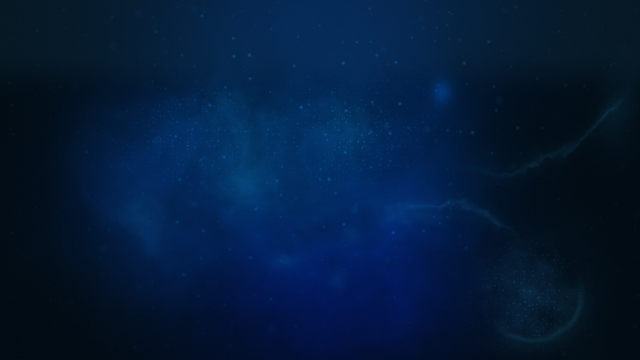
Write a WebGL 1 fragment shader that draws this background.

```glsl
precision highp float;
// Deep blue nebula fading into a dark teal surround, with a paler band on top.
// Soft elliptical glows are bent by gradient noise, then overlaid with smoky
// filaments, fine dust and scattered stars placed on hashed grids.

uniform vec2 u_resolution;

vec2 hash2(vec2 p) {
  p = vec2(dot(p, vec2(127.1, 311.7)), dot(p, vec2(269.5, 183.3)));
  return fract(sin(p) * 43758.55);
}

float gradientNoise(vec2 p) {
  vec2 i = floor(p), f = fract(p);
  vec2 u = f * f * f * (f * (f * 6.0 - 15.0) + 10.0);
  vec2 e = vec2(0.0, 1.0);
  float a = dot(hash2(i) * 2.0 - 1.0, f);
  float b = dot(hash2(i + e.yx) * 2.0 - 1.0, f - e.yx);
  float c = dot(hash2(i + e.xy) * 2.0 - 1.0, f - e.xy);
  float d = dot(hash2(i + e.yy) * 2.0 - 1.0, f - e.yy);
  return mix(mix(a, b, u.x), mix(c, d, u.x), u.y);
}

float fbm(vec2 p) {
  float sum = 0.0, amp = 0.6;
  for (int i = 0; i < 5; i++) {
    sum += amp * gradientNoise(p);
    p = mat2(1.6, 1.2, -1.2, 1.6) * p + 7.3;
    amp *= 0.5;
  }
  return sum;
}

float glow(vec2 p, vec2 center, vec2 radius) {
  vec2 d = (p - center) / radius;
  return exp(-dot(d, d));
}

// One soft dot in some of the cells of a grid
float stars(vec2 p, float scale, float density, float radius) {
  vec2 cell = floor(p * scale);
  vec2 pick = hash2(cell + scale);
  vec2 spot = 0.25 + 0.5 * hash2(cell + 41.7);
  float d = length(fract(p * scale) - spot) / scale;
  float size = radius * (0.6 + 0.4 * pick.y);
  return step(pick.x, density) * (0.3 + 0.7 * pick.y) * (1.0 - smoothstep(0.0, size, d));
}

// Thin bright core with a faint halo around a signed distance
float wisp(float d) {
  return exp(-d * d * 14000.0) + 0.4 * exp(-d * d * 900.0);
}

void main() {
  vec2 p = gl_FragCoord.xy / u_resolution * vec2(16.0 / 9.0, 1.0);
  vec2 bend = vec2(fbm(p * 3.0), fbm(p * 3.0 + 19.0));
  vec2 q = p + 0.13 * bend;
  float smoke = fbm(p * 6.0 + bend * 1.5);
  float fine = fbm(p * 19.0 + bend * 3.0);

  // Dark surround and the paler upper band
  vec3 color = vec3(0.008, 0.046, 0.076);
  float band = smoothstep(0.72, 0.86, p.y);
  color += band * vec3(0.016, 0.046, 0.058);
  color += glow(p, vec2(0.9, 0.96), vec2(0.5, 0.26)) * vec3(0.0, 0.065, 0.19);

  // Main blue body and its lobes
  vec3 nebula = glow(q, vec2(0.83, 0.51), vec2(0.42, 0.31)) * vec3(0.0, 0.12, 0.265);
  nebula += glow(q, vec2(0.91, 0.18), vec2(0.36, 0.24)) * vec3(0.0, 0.012, 0.19);
  nebula += glow(q, vec2(0.39, 0.41), vec2(0.22, 0.23)) * vec3(0.004, 0.05, 0.15);
  nebula += glow(q, vec2(1.16, 0.46), vec2(0.17, 0.29)) * vec3(0.0, 0.03, 0.11);
  nebula += glow(q, vec2(0.42, 0.64), vec2(0.2, 0.15)) * vec3(0.0, 0.025, 0.06);
  nebula *= 1.0 + 0.5 * smoke + 0.15 * fine;
  color += nebula * (1.0 - 0.35 * band);

  // Cyan highlights inside the body
  vec3 cyan = vec3(0.01, 0.1, 0.1);
  float lights = 0.6 * glow(q, vec2(0.7, 0.52), vec2(0.075, 0.07));
  lights += 0.45 * glow(q, vec2(0.66, 0.66), vec2(0.16, 0.12));
  lights += 0.55 * glow(q, vec2(0.97, 0.65), vec2(0.09, 0.08));
  lights += 0.5 * glow(q, vec2(0.41, 0.39), vec2(0.06, 0.07));
  lights += 0.5 * glow(p, vec2(0.79, 0.275), vec2(0.035, 0.02));
  lights += 0.5 * glow(p, vec2(0.935, 0.225), vec2(0.025, 0.025));
  lights += 0.45 * glow(p, vec2(0.975, 0.35), vec2(0.025, 0.025));
  lights += 0.4 * glow(q, vec2(1.13, 0.415), vec2(0.08, 0.035));
  color += cyan * lights * (1.0 + smoke + fine);
  color += glow(p, vec2(1.227, 0.745), vec2(0.025, 0.03)) * vec3(0.0, 0.09, 0.2);

  // Filaments reaching to the right
  float rise = max(p.x - 1.25, 0.0);
  float upper = p.y - 0.53 - 1.8 * rise * rise * rise + 0.09 * smoke + 0.03 * fine;
  float fall = max(p.x - 1.27, 0.0);
  float lower = p.y - 0.425 + 3.0 * fall * fall + 0.08 * smoke + 0.03 * fine;
  float threads = wisp(upper) * smoothstep(1.2, 1.5, p.x) * (1.0 - smoothstep(1.68, 1.77, p.x));
  threads += wisp(lower) * smoothstep(1.02, 1.2, p.x) * (1.0 - smoothstep(1.36, 1.47, p.x));
  color += threads * (0.6 + 1.5 * abs(fine)) * vec3(0.015, 0.065, 0.085);
  color += glow(q, vec2(1.72, 0.68), vec2(0.05, 0.09)) * vec3(0.01, 0.05, 0.07);

  // Smoke cloud at the lower right with a curved lower rim
  vec2 toCloud = p - vec2(1.48, 0.19);
  float cloud = glow(q, vec2(1.48, 0.17), vec2(0.14, 0.13));
  color += cloud * (0.85 + smoke + fine) * vec3(0.025, 0.085, 0.125);
  float rim = wisp(length(toCloud) - 0.135 + 0.02 * fine);
  rim *= smoothstep(0.0, 0.12, dot(toCloud, vec2(0.45, -0.89)));
  color += rim * vec3(0.015, 0.055, 0.07);

  // Dust gathers in three patches, stars spread widely
  float patches = glow(q, vec2(0.98, 0.64), vec2(0.19, 0.13)) + cloud;
  patches += 0.8 * glow(q, vec2(0.52, 0.62), vec2(0.2, 0.13));
  float dust = stars(p, 95.0, 0.4, 0.004) + stars(p + 3.1, 60.0, 0.3, 0.005);
  color += dust * patches * vec3(0.015, 0.11, 0.15);
  float spread = 0.2 + glow(p, vec2(0.95, 0.68), vec2(0.5, 0.4));
  float points = stars(p, 15.0, 0.3, 0.008) + 0.6 * stars(p + 5.7, 28.0, 0.2, 0.006);
  color += points * spread * vec3(0.01, 0.17, 0.28);
  color += stars(p + 9.2, 9.0, 0.25, 0.018) * spread * vec3(0.01, 0.06, 0.08);

  // Slight grain hides gradient steps
  color += (hash2(floor(p * 288.0)).x - 0.5) * 0.006;
  gl_FragColor = vec4(color, 1.0);
}
```
